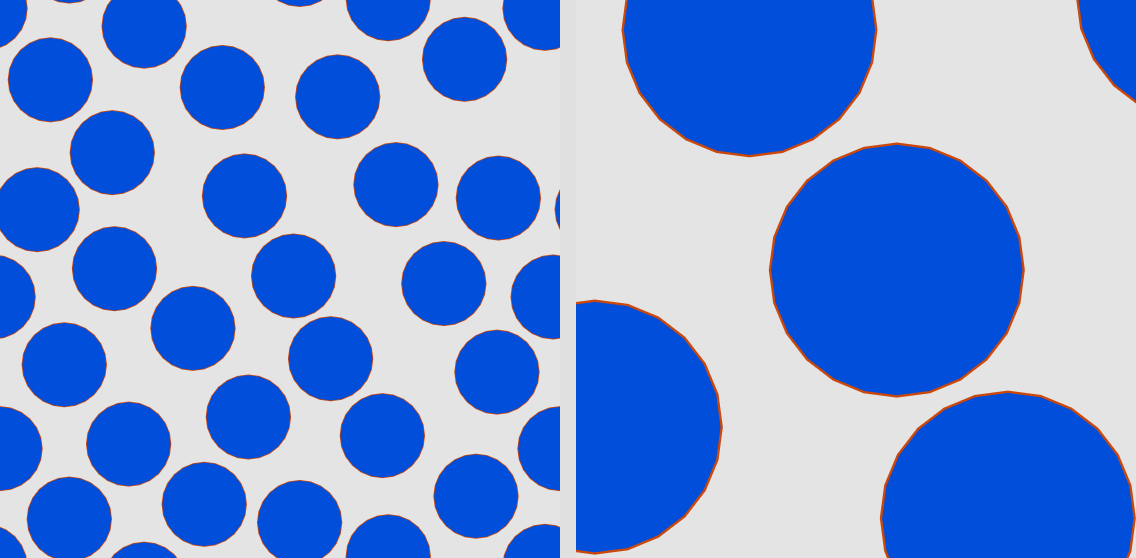
Left, the full canvas; right, a detail of the centre.
A Shadertoy shader for this pattern:

```glsl
float hash(int n) {
    uint h = uint(n) * 1664525u + 10139u;
    h ^= h >> 15u;
    h *= 73244475u;
    h ^= h >> 13u;
    h *= 40503u;
    h ^= h >> 16u;
    return float(h & 65535u) / 65535.0;
}

// Shortest offset on the repeating unit tile
vec2 wrapOffset(vec2 d) {
    return d - round(d);
}

// Sideways sway of the diagonal files, gentle enough to keep them apart
float sway(float t) {
    float a = 6.2831853 * t;
    return 0.03 * sin(2.0 * a) + 0.004 * sin(4.0 * a + 1.0);
}

// Signed distance to a finely faceted disc
float facetedDisc(vec2 p, float radius) {
    float halfStep = 3.14159265 / 24.0;
    float angle = mod(atan(p.y, p.x), 2.0 * halfStep) - halfStep;
    return length(p) * cos(angle) - radius * cos(halfStep);
}

float coverage(float dist, float pixel) {
    return clamp(0.5 - dist / pixel, 0.0, 1.0);
}

void mainImage(out vec4 fragColor, in vec2 fragCoord) {
    vec2 uv = fragCoord / iResolution.xy;
    float pixel = 1.0 / min(iResolution.x, iResolution.y);

    // Four closed diagonal files of seven discs; find the nearest disc
    vec2 nearest = vec2(1.0);
    for (int file = 0; file < 4; file++) {
        float phase = hash(file + 101);
        for (int i = 0; i < 7; i++) {
            // Minimum spacing plus unevenly shared slack
            float order = (float(i) + hash(file * 7 + i)) / 7.0;
            float t = phase + 0.1174 * float(i) + 0.178 * smoothstep(0.15, 0.85, order);
            float side = float(file) / 8.0 + sway(t);
            vec2 offset = wrapOffset(uv - vec2(t + side, t - side));
            if (dot(offset, offset) < dot(nearest, nearest)) nearest = offset;
        }
    }
    float edge = facetedDisc(nearest, 0.0762);

    // Ground, thin rim, fill
    vec3 color = vec3(0.894);
    color = mix(color, vec3(0.80, 0.28, 0.04), coverage(edge, pixel));
    color = mix(color, vec3(0.0, 0.306, 0.85), coverage(edge + 0.0014, pixel));
    fragColor = vec4(color, 1.0);
}
```
